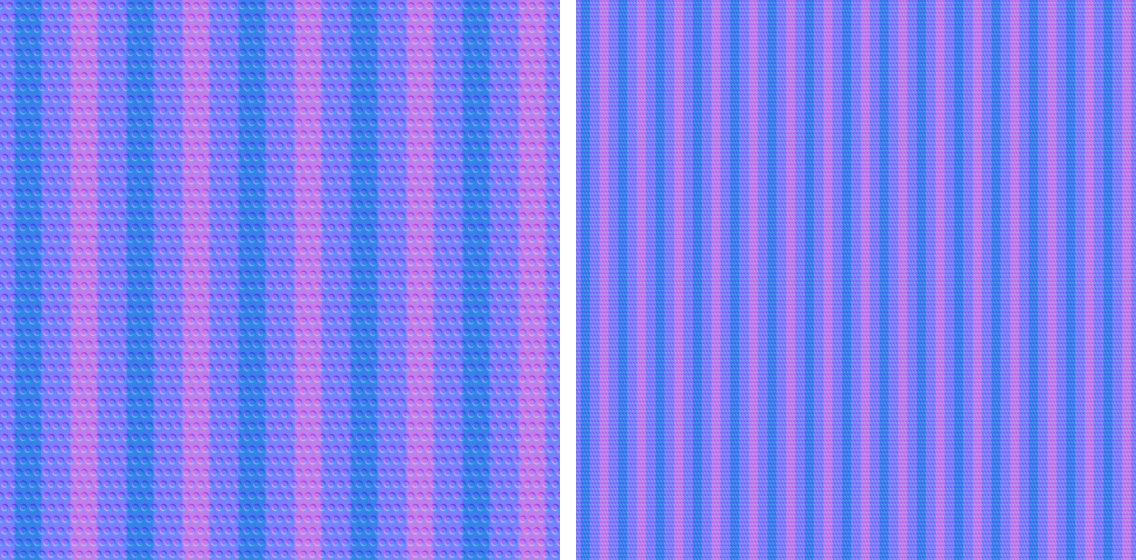
Left: one tile. Right: repeated 3 by 3.
Give the GLSL for this texture map, as a WebGL 1 fragment shader.

```glsl
precision highp float;
// Tangent-space normal map of corrugated sheet with staggered round dimples.

uniform vec2 u_resolution;

const float RIDGES = 5.0;               // corrugations across
const vec2 DIMPLES = vec2(60.0, 48.0);  // dimple columns and rows
const float FLANK_HALF = 0.119;         // half width of a flank, in ridge periods
const float FLANK_SOFT = 0.014;         // softness of the flank edges
const float FLANK_SLOPE = 0.60;
const float RIM_RADIUS = 0.0054;
const float RIM_HALF = 0.0025;
const float RIM_SLOPE = 0.62;
const float GRAIN_CELLS = 128.0;
const float GRAIN_SLOPE = 0.07;
const float EDGE_WOBBLE = 0.008;
const vec3 FLAT_COLOUR = vec3(0.495, 0.495, 1.0);

vec2 hashGradient(vec2 cell) {
  float h = fract(sin(dot(cell, vec2(127.1, 311.7))) * 43758.5);
  float angle = 6.28319 * h;
  return vec2(cos(angle), sin(angle));
}

float cornerValue(vec2 cell, vec2 corner, vec2 f, float period) {
  return dot(hashGradient(mod(cell + corner, period)), f - corner);
}

// Gradient noise that wraps after a whole number of cells
float wrappedNoise(vec2 uv, float period) {
  vec2 p = uv * period;
  vec2 cell = floor(p);
  vec2 f = p - cell;
  vec2 w = f * f * f * (f * (f * 6.0 - 15.0) + 10.0);
  float low = mix(cornerValue(cell, vec2(0.0, 0.0), f, period),
                  cornerValue(cell, vec2(1.0, 0.0), f, period), w.x);
  float high = mix(cornerValue(cell, vec2(0.0, 1.0), f, period),
                   cornerValue(cell, vec2(1.0, 1.0), f, period), w.x);
  return mix(low, high, w.y);
}

float flankMask(float phase, float centre, float soft) {
  float d = abs(phase - centre);
  return 1.0 - smoothstep(FLANK_HALF - soft, FLANK_HALF + soft, d);
}

// Trapezoid profile: one falling and one rising flank per period
float corrugationTilt(vec2 uv, float pixel) {
  float phase = fract(uv.x * RIDGES) + EDGE_WOBBLE * wrappedNoise(uv, 64.0);
  float soft = max(FLANK_SOFT, pixel * RIDGES);
  return FLANK_SLOPE * (flankMask(phase, 0.75, soft) - flankMask(phase, 0.25, soft));
}

// Sloping rim of each dimple, tilting towards its centre
vec2 dimpleTilt(vec2 uv, float pixel) {
  vec2 grid = uv * DIMPLES;
  grid.x += 0.5 * mod(floor(grid.y), 2.0);
  vec2 offset = (fract(grid) - 0.5) / DIMPLES;
  float r = length(offset);
  float halfWidth = max(RIM_HALF, pixel);
  float rim = 1.0 - smoothstep(0.0, halfWidth, abs(r - RIM_RADIUS));
  return -RIM_SLOPE * rim * offset / max(r, 0.0001);
}

void main() {
  vec2 uv = gl_FragCoord.xy / u_resolution;
  float pixel = 1.0 / min(u_resolution.x, u_resolution.y);

  // Sum the slopes of the ridges, dimples and fine grain
  vec2 tilt = vec2(corrugationTilt(uv, pixel), 0.0) + dimpleTilt(uv, pixel);
  tilt += GRAIN_SLOPE * vec2(wrappedNoise(uv, GRAIN_CELLS),
                             wrappedNoise(fract(uv + vec2(0.37, 0.61)), GRAIN_CELLS));

  // Encode the unit normal around the flat colour
  vec3 normal = normalize(vec3(tilt, 1.0));
  vec3 colour = FLAT_COLOUR + 0.5 * (normal - vec3(0.0, 0.0, 1.0));
  gl_FragColor = vec4(colour, 1.0);
}
```
